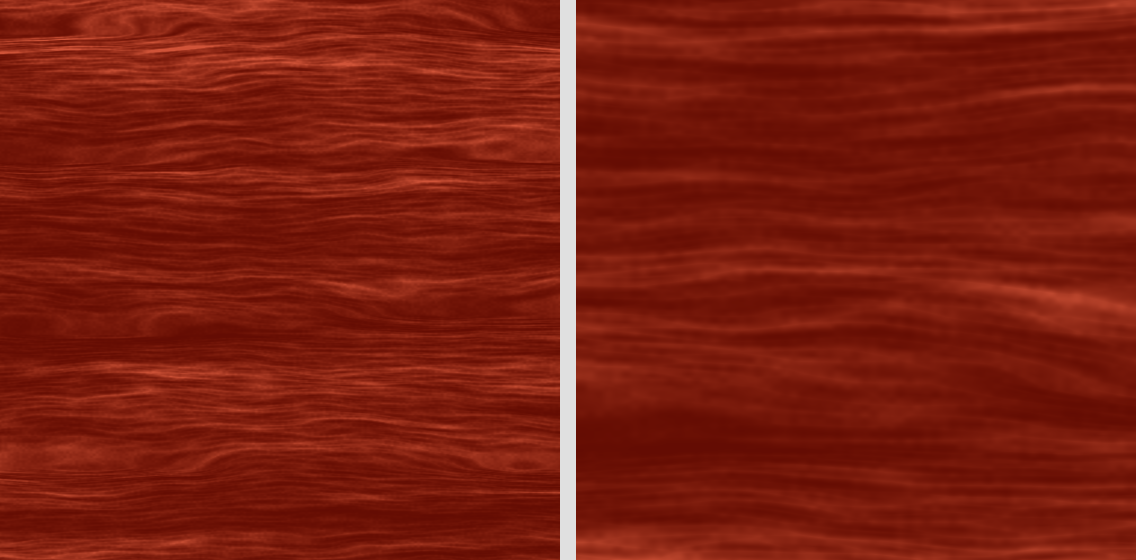
Left, the full canvas; right, a detail of the centre.
This texture is drawn by a WebGL 1 fragment shader. Its source:

```glsl
precision highp float;
uniform vec2 u_resolution;

float hash(vec2 cell) {
  vec3 q = fract(vec3(cell.xyx) * 0.1031);
  q += dot(q, q.yzx + 33.33);
  return fract((q.x + q.y) * q.z);
}

// Smooth lattice noise in -1..1
float noise(vec2 p) {
  vec2 cell = floor(p);
  vec2 f = fract(p);
  f = f * f * (3.0 - 2.0 * f);
  float low = mix(hash(cell), hash(cell + vec2(1.0, 0.0)), f.x);
  float high = mix(hash(cell + vec2(0.0, 1.0)), hash(cell + 1.0), f.x);
  return 2.0 * mix(low, high, f.y) - 1.0;
}

// Distance to the nearest scattered point
float cellular(vec2 p) {
  vec2 cell = floor(p);
  float nearest = 4.0;
  for (int j = -1; j <= 1; j++) {
    for (int i = -1; i <= 1; i++) {
      vec2 id = cell + vec2(float(i), float(j));
      vec2 offset = id + vec2(hash(id), hash(id + 71.0)) - p;
      nearest = min(nearest, dot(offset, offset));
    }
  }
  return sqrt(nearest);
}

// Noise drawn out along the grain, one pattern per seed
float streaks(vec2 grain, vec2 frequency, float seed) {
  return noise(grain * frequency + seed * vec2(17.3, 41.7));
}

// Long ridge whose contours form pointed cathedral arches
float arch(vec2 p, vec2 center, vec2 size) {
  vec2 q = (p - center) / size;
  return exp(-q.x * q.x - 1.6 * sqrt(q.y * q.y + 0.04));
}

// Two arches on each of four rows
float arches(vec2 p) {
  float sum = 0.0;
  for (int i = 0; i < 8; i++) {
    float side = mod(float(i), 2.0);
    float row = floor(float(i) * 0.5);
    vec2 jitter = vec2(hash(vec2(row, side + 5.0)), hash(vec2(side + 9.0, row))) - 0.5;
    vec2 center = vec2(0.17 + 0.75 * side, 0.15 + 0.27 * row) + jitter * vec2(0.25, 0.05);
    sum += arch(p, center, vec2(0.28, 0.034));
  }
  return sum;
}

// Gentle drift of the fibres across the board
float drift(vec2 p) {
  float wave = 0.008 * sin(5.0 * p.x + 8.0 * p.y + 0.6);
  wave += 0.004 * sin(11.0 * p.x - 19.0 * p.y + 2.1);
  wave += 0.002 * sin(23.0 * p.x + 37.0 * p.y);
  return wave + 0.0035 * noise(p * vec2(14.0, 36.0));
}

vec3 woodColor(float tone) {
  vec3 body = vec3(0.49, 0.11, 0.05);
  vec3 slope = vec3(0.066, 0.0435, 0.032);
  vec3 glow = vec3(0.011, 0.0076, 0.0066);
  return body + tone * (slope + tone * glow);
}

void main() {
  vec2 p = gl_FragCoord.xy / min(u_resolution.x, u_resolution.y);
  float figure = arches(p);
  vec2 grain = vec2(p.x, p.y + drift(p) + 0.06 * figure);

  // Broad light and dark bands
  float bands = streaks(grain, vec2(1.1, 8.0), 1.0);
  bands += streaks(grain, vec2(1.8, 23.0), 2.0);
  bands -= 0.9 * (figure - 0.2);

  // Fine lines and short pores
  float lines = streaks(grain, vec2(3.0, 61.0), 3.0);
  lines += 1.15 * streaks(grain, vec2(6.0, 137.0), 4.0);
  lines += 0.45 * streaks(grain, vec2(14.0, 240.0), 5.0);
  float pores = 2.0 * cellular(grain * vec2(15.0, 150.0)) - 1.0;
  float speckle = noise(p * vec2(190.0, 250.0));

  float tone = bands + (lines + pores) * (1.0 + 0.22 * bands) + 0.3 * speckle;
  gl_FragColor = vec4(woodColor(clamp(tone, -2.6, 3.2)), 1.0);
}
```
